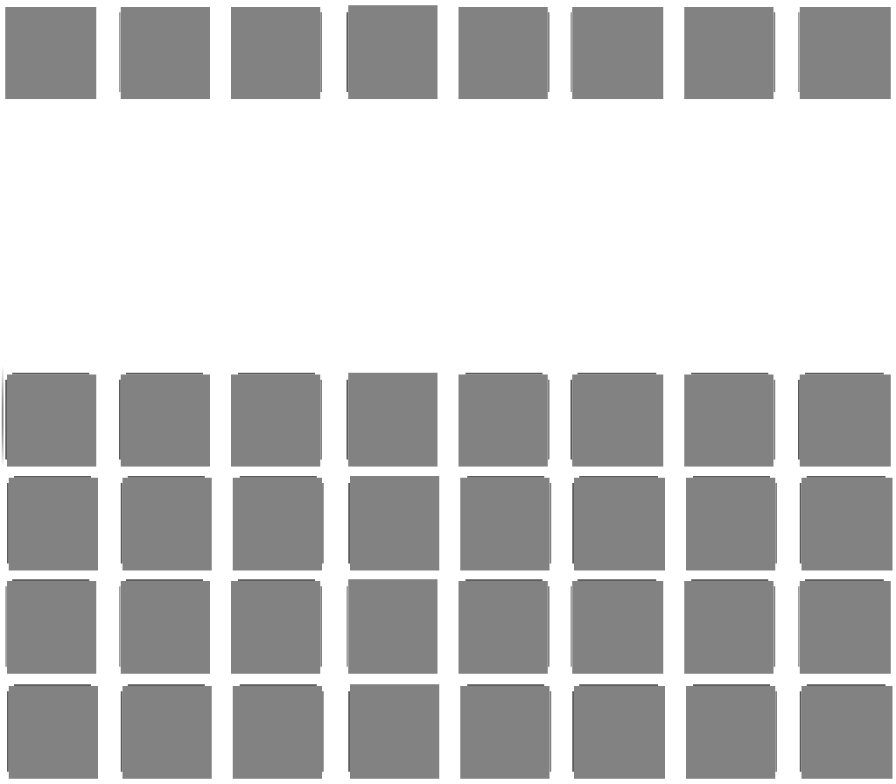
This pattern is drawn by a Shadertoy shader. Its source:

```glsl
// A grid of grey tiles on white: one row on top, a wide gap, four rows below.
// Each tile is found by folding the plane into cells, then drawn with exact
// box coverage; thin inset rims give its top and side a bevelled look.

#define CANVAS vec2(512.0, 448.0)   // design units, scaled to any size
#define PITCH vec2(64.65, 59.4)     // spacing of columns and rows
#define TILE vec2(52.0, 53.6)       // outer tile size
#define BLOCK_TOP 213.0             // top of the lower block
#define RIM_INSET 4.0               // rims stop short of the corners
#define TILE_GREY 0.51
#define RIM_GREY 0.36

// Share of a pixel (size px, centre p) covered by the box lo..hi.
float boxCover(vec2 p, vec2 px, vec2 lo, vec2 hi)
{
    vec2 overlap = min(p + 0.5 * px, hi) - max(p - 0.5 * px, lo);
    vec2 share = clamp(overlap / px, 0.0, 1.0);
    return share.x * share.y;
}

// Shade of the tile at a column and row; row -1 is the lone top row.
float tileShade(vec2 p, vec2 px, float col, float row)
{
    float lone = step(row, -0.5);
    float odd = mod(col, 2.0);
    float third = 1.0 - step(0.5, abs(col - 3.0));
    float lowerRow = max(row, 0.0);

    // Outer frame, with the slight irregularity of columns and rows
    vec2 lo;
    lo.x = floor(3.6 + PITCH.x * col) + third + mod(lowerRow, 2.0);
    lo.y = mix(floor(BLOCK_TOP + PITCH.y * lowerRow), 3.0, lone);
    vec2 hi = lo + TILE;
    hi.x += odd * step(4.0, col);
    hi.y += 0.4 * step(0.5, row);

    // Which sides carry a rim
    float leftRim = max(odd, step(col, 0.5) * (1.0 - lone));
    float rightRim = (1.0 - odd) * step(0.5, col);
    float topRim = 1.0 - third;

    // Body, pulled in where a rim lies
    vec2 bodyLo = lo + vec2(leftRim, topRim);
    vec2 bodyHi = hi - vec2(rightRim, 0.0);
    float shade = mix(1.0, TILE_GREY, boxCover(p, px, bodyLo, bodyHi));

    // Top rim, absent in the lone row
    float rim = boxCover(p, px, lo + vec2(RIM_INSET, 0.0),
                         vec2(hi.x - RIM_INSET, lo.y + 1.0));
    shade = mix(shade, RIM_GREY, rim * topRim * (1.0 - lone));

    // Left rim, faint in the lone row and the third lower row
    float faint = max(lone * (1.0 - third), 1.0 - step(0.5, abs(row - 2.0)));
    rim = boxCover(p, px, lo + vec2(0.0, RIM_INSET),
                   vec2(lo.x + 1.0, hi.y - RIM_INSET));
    shade = mix(shade, mix(RIM_GREY, 0.62, faint), rim * leftRim);

    // Right rim
    rim = boxCover(p, px, vec2(hi.x - 1.0, lo.y + RIM_INSET),
                   hi - vec2(0.0, RIM_INSET));
    return mix(shade, TILE_GREY, rim * rightRim);
}

void mainImage(out vec4 fragColor, in vec2 fragCoord)
{
    vec2 px = CANVAS / iResolution.xy;
    vec2 p = fragCoord * px;
    p.y = CANVAS.y - p.y;   // measure down from the top

    // Fold into tile cells
    float col = clamp(floor((p.x + 3.0) / PITCH.x), 0.0, 7.0);
    float row = clamp(floor((p.y - BLOCK_TOP + 3.0) / PITCH.y), 0.0, 3.0);
    if (p.y < 130.0) row = -1.0;
    float shade = tileShade(p, px, col, row);

    // Soft streak at the left border beside the first lower row
    float along = clamp((p.y - 209.0) / 58.0, 0.0, 1.0);
    float streak = boxCover(p, px, vec2(1.0, 209.0), vec2(2.0, 267.0));
    shade = mix(shade, TILE_GREY, streak * sin(3.14159 * along));

    fragColor = vec4(vec3(shade), 1.0);
}
```
